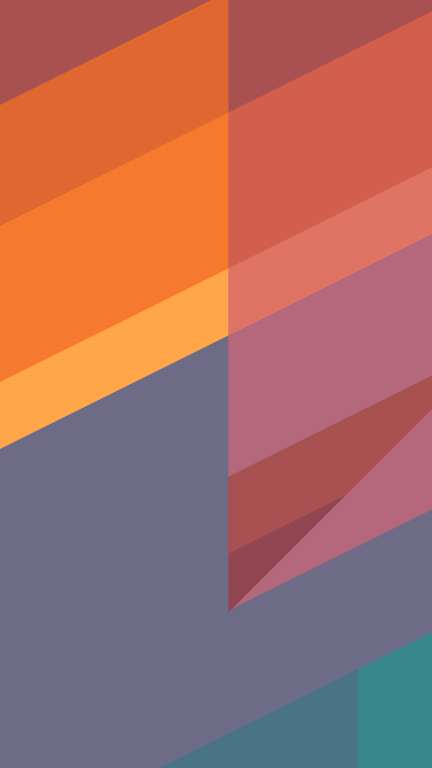
Give the GLSL for this background, as a Shadertoy shader.

```glsl
// Flat folded-paper background: slanted colour bands that change hue at a
// vertical fold, a diagonal flap on the right and a teal sheet below.
// Every shape is a half plane, painted back to front with smoothed edges.

#define SLOPE 0.497          // rise of the bands
#define FOLD_X 0.2973        // vertical fold
#define TEAL_FOLD_X 0.4661   // fold of the lower sheet
#define FLAP_OFFSET -0.0951  // height of the 45 degree flap at x = 0
#define ASPECT 0.5625        // width of the design over its height

const vec3 SLATE     = vec3(0.431, 0.420, 0.529);
const vec3 MAROON    = vec3(0.663, 0.314, 0.314);
const vec3 RUST      = vec3(0.878, 0.408, 0.188);
const vec3 ORANGE    = vec3(0.961, 0.478, 0.180);
const vec3 AMBER     = vec3(1.000, 0.651, 0.282);
const vec3 CORAL     = vec3(0.824, 0.369, 0.306);
const vec3 SALMON    = vec3(0.878, 0.455, 0.392);
const vec3 PINK      = vec3(0.710, 0.408, 0.486);
const vec3 WINE      = vec3(0.573, 0.275, 0.322);
const vec3 DEEP_TEAL = vec3(0.282, 0.455, 0.525);
const vec3 TEAL      = vec3(0.212, 0.525, 0.545);

// Coverage of a half plane, smoothed over about one pixel.
float cover(float signedDistance) {
    return clamp(signedDistance * iResolution.y + 0.5, 0.0, 1.0);
}

// Coverage below a line through (0, offset) with the given slope.
float below(vec2 p, float slope, float offset) {
    return cover((offset + slope * p.x - p.y) / length(vec2(slope, 1.0)));
}

float belowBand(vec2 p, float offset) {
    return below(p, SLOPE, offset);
}

vec3 leftSide(vec2 p) {
    vec3 color = mix(MAROON, RUST, belowBand(p, 0.8633));
    color = mix(color, ORANGE, belowBand(p, 0.7057));
    color = mix(color, AMBER, belowBand(p, 0.5026));
    return mix(color, SLATE, belowBand(p, 0.4154));
}

vec3 rightSide(vec2 p) {
    vec3 color = mix(MAROON, CORAL, belowBand(p, 0.7057));
    color = mix(color, SALMON, belowBand(p, 0.5026));
    color = mix(color, PINK, belowBand(p, 0.4154));
    color = mix(color, MAROON, belowBand(p, 0.2316));
    color = mix(color, WINE, belowBand(p, 0.1315));

    // Flap and the slate ground beneath it.
    vec3 underFlap = mix(PINK, SLATE, belowBand(p, 0.0573));
    return mix(color, underFlap, below(p, 1.0, FLAP_OFFSET));
}

void mainImage(out vec4 fragColor, in vec2 fragCoord) {
    vec2 p = fragCoord / iResolution.xy * vec2(ASPECT, 1.0);

    vec3 color = mix(leftSide(p), rightSide(p), cover(p.x - FOLD_X));

    // Lower sheet.
    vec3 sheet = mix(DEEP_TEAL, TEAL, cover(p.x - TEAL_FOLD_X));
    color = mix(color, sheet, belowBand(p, -0.1029));

    fragColor = vec4(color, 1.0);
}
```
